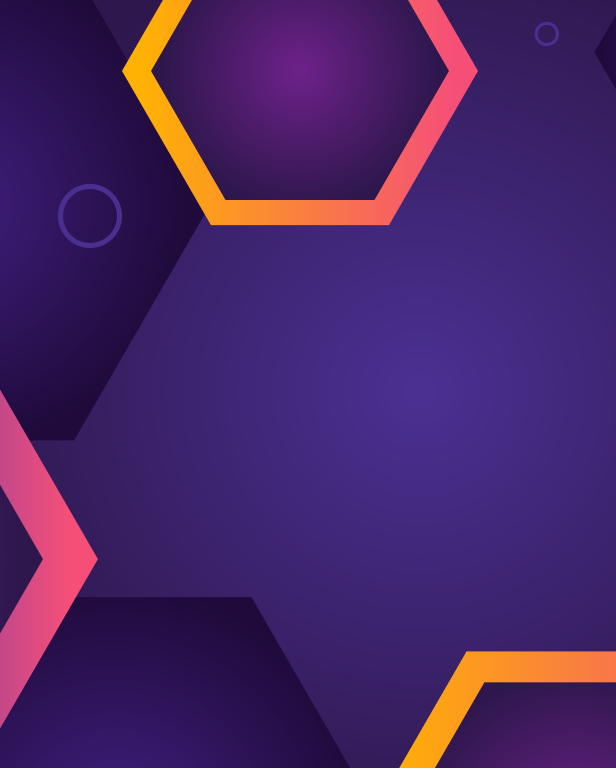
Give the GLSL for this background, as a Shadertoy shader.

```glsl
const vec3 AMBER = vec3(1.0, 0.70, 0.01);
const vec3 PINK = vec3(0.96, 0.31, 0.47);
const vec3 ORCHID = vec3(0.77, 0.28, 0.54);
const vec3 PLUM = vec3(0.43, 0.13, 0.54);
const vec3 DUSK = vec3(0.18, 0.09, 0.30);
const vec3 INDIGO = vec3(0.26, 0.125, 0.51);
const vec3 NIGHT = vec3(0.12, 0.04, 0.23);
const vec3 VIOLET = vec3(0.295, 0.19, 0.575);

// Flat-topped hexagon with sharp corners; radius runs to a vertex
float hexDistance(vec2 p, float radius) {
    p = abs(p);
    return max(p.y, dot(p, vec2(0.8660, 0.5))) - 0.8660 * radius;
}

float coverage(float dist, float pixel) {
    return clamp(0.5 - dist / pixel, 0.0, 1.0);
}

vec3 radialGradient(vec2 p, float radius, vec3 inner, vec3 outer) {
    return mix(inner, outer, clamp(length(p) / radius, 0.0, 1.0));
}

vec3 linearGradient(float x, float start, float end, vec3 from, vec3 to) {
    return mix(from, to, clamp((x - start) / (end - start), 0.0, 1.0));
}

// Solid hexagon lit from its centre
vec3 addPanel(vec3 base, vec2 p, float radius, float pixel) {
    vec3 fill = radialGradient(p, radius * 0.915, INDIGO, NIGHT);
    return mix(base, fill, coverage(hexDistance(p, radius), pixel));
}

// Glowing hexagon with a coloured frame
vec3 addFrame(vec3 base, vec2 p, float radius, float innerRadius, vec3 rim, float pixel) {
    vec3 fill = radialGradient(p, radius * 0.78, PLUM, DUSK);
    base = mix(base, rim, coverage(hexDistance(p, radius), pixel));
    return mix(base, fill, coverage(hexDistance(p, innerRadius), pixel));
}

vec3 addCircle(vec3 base, vec2 p, float radius, float halfWidth, float pixel) {
    float dist = abs(length(p) - radius) - halfWidth;
    return mix(base, VIOLET, coverage(dist, pixel) * 0.95);
}

void mainImage(out vec4 fragColor, in vec2 fragCoord) {
    float pixel = 1.0 / iResolution.y;
    vec2 uv = fragCoord * pixel;

    // Backdrop glow
    vec3 color = radialGradient(uv - vec2(0.547, 0.492), 0.61, VIOLET, DUSK);

    // Dark panels
    color = addPanel(color, uv - vec2(-0.081, 0.734), 0.355, pixel);
    color = addPanel(color, uv - vec2(0.150, -0.085), 0.355, pixel);
    color = addPanel(color, uv - vec2(0.904, 0.932), 0.130, pixel);

    // Framed hexagons: top, lower right, left
    vec2 top = uv - vec2(0.3906, 0.9076);
    vec3 topRim = linearGradient(top.x, -0.21, 0.20, AMBER, PINK);
    color = addFrame(color, top, 0.2318, 0.194, topRim, pixel);

    vec2 corner = uv - vec2(0.750, -0.095);
    vec3 cornerRim = linearGradient(corner.x, -0.26, 0.25, AMBER, PINK);
    color = addFrame(color, corner, 0.285, 0.2385, cornerRim, pixel);

    vec2 side = uv - vec2(-0.3125, 0.272);
    vec3 sideRim = linearGradient(uv.x, 0.0, 0.09, ORCHID, PINK);
    color = addFrame(color, side, 0.440, 0.3685, sideRim, pixel);

    // Thin circles
    color = addCircle(color, uv - vec2(0.1172, 0.7188), 0.0384, 0.0033, pixel);
    color = addCircle(color, uv - vec2(0.712, 0.9557), 0.0138, 0.002, pixel);

    fragColor = vec4(color, 1.0);
}
```
